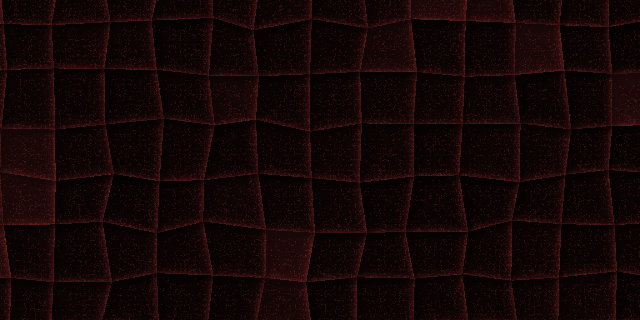
Write a WebGL 1 fragment shader that draws this pattern.

```glsl
precision highp float;

uniform vec2 u_resolution;

float hash(vec2 p) {
  vec3 q = fract(vec3(p.xyx) * 0.1031);
  q += dot(q, q.yzx + 33.33);
  return fract((q.x + q.y) * q.z);
}

vec2 gradient(vec2 p) {
  float angle = 6.2832 * hash(p + 71.0);
  return vec2(cos(angle), sin(angle));
}

float gradientNoise(vec2 p) {
  vec2 i = floor(p), f = fract(p);
  vec2 u = f * f * f * (f * (f * 6.0 - 15.0) + 10.0);
  vec2 x = vec2(1.0, 0.0), y = vec2(0.0, 1.0);
  float low = mix(dot(gradient(i), f), dot(gradient(i + x), f - x), u.x);
  float high = mix(dot(gradient(i + y), f - y),
                   dot(gradient(i + 1.0), f - 1.0), u.x);
  return mix(low, high, u.y);
}

// Lattice point pushed off the regular grid
vec2 corner(vec2 id) {
  vec2 shift = vec2(hash(id + 13.7), hash(id + 47.3)) - 0.5;
  return id + 0.27 * shift;
}

// Signed distance to the line a-b, positive on its left
float edgeDistance(vec2 p, vec2 a, vec2 b) {
  vec2 along = normalize(b - a), q = p - a;
  return along.x * q.y - along.y * q.x;
}

// Distances to the bottom, right, top and left sides of a tile
vec4 tileSides(vec2 p, vec2 id) {
  vec2 a = corner(id), b = corner(id + vec2(1.0, 0.0));
  vec2 c = corner(id + 1.0), d = corner(id + vec2(0.0, 1.0));
  return vec4(edgeDistance(p, a, b), edgeDistance(p, b, c),
              edgeDistance(p, c, d), edgeDistance(p, d, a));
}

void main() {
  vec2 uv = gl_FragCoord.xy / u_resolution.y;
  vec2 p = uv * 6.3 - vec2(0.115, 0.836);
  float pixel = 6.3 / u_resolution.y;

  // Find the crooked tile that holds this point
  vec2 tile = floor(p);
  vec4 sides = vec4(0.0);
  float inside = -10.0;
  for (int j = -1; j <= 1; j++) {
    for (int i = -1; i <= 1; i++) {
      vec2 id = floor(p) + vec2(float(i), float(j));
      vec4 s = tileSides(p, id);
      float nearest = min(min(s.x, s.y), min(s.z, s.w));
      if (nearest > inside) {
        inside = nearest;
        sides = s;
        tile = id;
      }
    }
  }
  sides = max(sides, 0.0);

  // Light gathers on the bottom and right, shade on the top and left
  float rim = max(0.85 * exp(-sides.x / 0.075), exp(-sides.y / 0.085));
  float shade = smoothstep(0.02, 0.24, sides.z)
              * mix(0.3, 1.0, smoothstep(0.0, 0.35, sides.w));
  float rimShade = smoothstep(0.0, 0.15, min(sides.z, sides.w));
  float line = max(exp(-sides.x / 0.028), exp(-sides.y / 0.028));

  // A few tiles carry a flat red tint
  float tint = 0.014 * hash(tile + 29.0)
             + 0.068 * smoothstep(0.8, 0.95, hash(tile + 91.0));

  // Dusty grain, denser and brighter along the lit sides
  vec2 g = uv * 256.0;
  vec2 speck = floor(g);
  float wear = 1.0 + 0.5 * gradientNoise(p * 2.3);
  float density = (0.23 * shade + 0.5 * rim * rimShade) * wear;
  float lit = step(hash(speck + 5.0), density);
  float soft = 128.0 / u_resolution.y;
  float grainDot = 1.0 - smoothstep(0.5 - soft * 0.5, 0.5 + soft * 0.5,
                                    length(fract(g) - 0.5));
  float strength = hash(speck + 311.0);
  float grain = lit * grainDot * mix(0.04, 0.19, strength * strength);

  float glow = 0.12 * rim * mix(0.4, 1.0, rimShade) + 0.11 * line;
  float seam = smoothstep(-0.5 * pixel, pixel, inside);
  float red = 0.017 + 0.016 * shade + tint + grain + glow * mix(0.7, 1.0, seam);
  gl_FragColor = vec4(red * vec3(1.0, 0.29, 0.29), 1.0);
}
```
